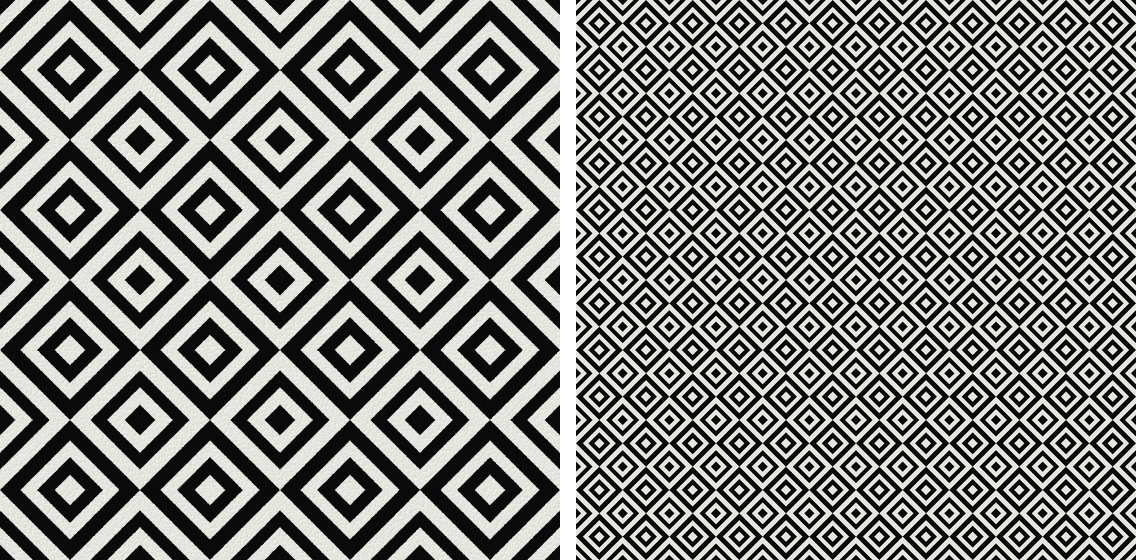
Left: one tile. Right: repeated 3 by 3.
Give the GLSL for this pattern, as a three.js fragment shader.

```glsl
// Checkered concentric diamonds in black and ivory with a fine pebbled grain.
#define REPEATS 4.0
#define RING_INNER 0.219
#define RING_MIDDLE 0.469
#define RING_OUTER 0.708
#define INK vec3(0.04, 0.04, 0.04)
#define IVORY vec3(0.892, 0.902, 0.872)
#define GRAIN_CELLS 190.0
#define GRAIN_ON_IVORY 0.065
#define GRAIN_ON_INK 0.016
#define EDGE_WOBBLE 0.0006
#define EDGE_SOFTNESS 0.0013

varying vec2 vUv;

vec2 hash22(vec2 p) {
  vec3 q = fract(p.xyx * vec3(0.1031, 0.1030, 0.0973));
  q += dot(q, q.yzx + 33.33);
  return fract((q.xx + q.yz) * q.zy);
}

// Slope of the nearest pebble towards the light, wrapping at the canvas edges.
float pebbleRelief(vec2 uv) {
  vec2 p = uv * GRAIN_CELLS;
  vec2 cell = floor(p);
  vec2 local = p - cell;
  vec2 nearest = vec2(2.0);
  for (int y = -1; y <= 1; y++) {
    for (int x = -1; x <= 1; x++) {
      vec2 neighbor = vec2(float(x), float(y));
      vec2 seed = hash22(mod(cell + neighbor, GRAIN_CELLS));
      vec2 offset = local - neighbor - seed;
      if (dot(offset, offset) < dot(nearest, nearest)) nearest = offset;
    }
  }
  return dot(nearest, vec2(-0.6, 0.8));
}

// Soft sign: -1 outside, +1 inside.
float side(float distance, float width) {
  return clamp(2.0 * distance / width, -1.0, 1.0);
}

void main() {
  float relief = pebbleRelief(vUv);

  // Diamond radius: 0 at an ivory centre, 1 on the shared border, 2 at an ink centre.
  float radiusPerCanvas = 2.0 * sqrt(2.0) * REPEATS;
  vec2 fromCentre = abs(fract(vUv * REPEATS) - 0.5);
  float radius = 2.0 * (fromCentre.x + fromCentre.y);
  radius += relief * EDGE_WOBBLE * radiusPerCanvas;
  float width = max(fwidth(vUv.x), EDGE_SOFTNESS) * radiusPerCanvas;

  // Each ring boundary flips the tone; the ink diamonds mirror the ivory ones.
  float ring = min(radius, 2.0 - radius);
  float tone = side(1.0 - radius, width)
             * side(RING_INNER - ring, width)
             * side(RING_MIDDLE - ring, width)
             * side(RING_OUTER - ring, width);
  float ivory = 0.5 + 0.5 * tone;

  // Paint and grain
  vec3 color = mix(INK, IVORY, ivory);
  color += relief * mix(GRAIN_ON_INK, GRAIN_ON_IVORY, ivory);
  gl_FragColor = vec4(color, 1.0);
}
```
